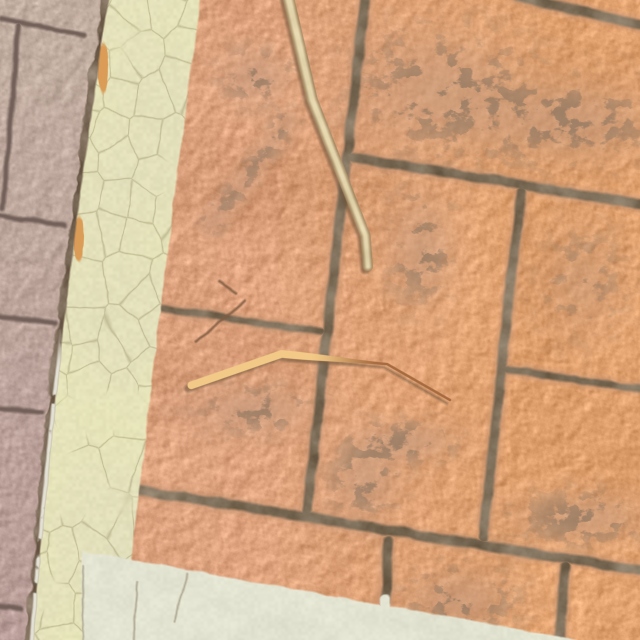
Give the GLSL for this texture, as a WebGL 1 fragment shader.

```glsl
precision highp float;
// Terracotta paving with dark joints, a cracked cream stripe, white paint and dry stems.
uniform vec2 u_resolution;

float hash(vec2 p) {
  vec3 q = fract(vec3(p.xyx) * .1031);
  q += dot(q, q.yzx + 33.33);
  return fract((q.x + q.y) * q.z);
}

float noise(vec2 p) {
  vec2 i = floor(p), f = fract(p);
  f = f * f * (3. - 2. * f);
  return mix(mix(hash(i), hash(i + vec2(1, 0)), f.x),
             mix(hash(i + vec2(0, 1)), hash(i + vec2(1, 1)), f.x), f.y);
}

float fbm(vec2 p) {
  float sum = 0., amp = .53;
  for (int i = 0; i < 4; i++) {
    sum += amp * noise(p);
    p = mat2(1.6, 1.2, -1.2, 1.6) * p + 7.3;
    amp *= .5;
  }
  return sum;
}

// Distance to a line from e.xy to e.zw
float seg(vec2 p, vec4 e) {
  vec2 ab = e.zw - e.xy, ap = p - e.xy;
  return length(ap - ab * clamp(dot(ap, ab) / dot(ab, ab), 0., 1.));
}

float path(vec2 p, vec4 a, vec4 b) {
  return min(seg(p, a), min(seg(p, vec4(a.zw, b.xy)), seg(p, b)));
}

float fill(float d, float soft) { return 1. - smoothstep(-soft, soft, d); }

// Soft spot with centre s.xy and radii s.zw
float blot(vec2 p, vec4 s) {
  vec2 d = (p - s.xy) / s.zw;
  return exp(-dot(d, d));
}

// Gap between the two nearest cell centres, zero along the cracks
float crackGap(vec2 p) {
  float near = 9., next = 9.;
  for (int y = -1; y <= 1; y++)
    for (int x = -1; x <= 1; x++) {
      vec2 c = floor(p) + vec2(x, y);
      float d = length(c + vec2(hash(c), hash(c + 41.7)) - p);
      next = min(next, max(near, d));
      near = min(near, d);
    }
  return next - near;
}

float tileJoints(vec2 p) {
  float d = seg(p, vec4(.479, .199, .57, 1));
  d = min(d, seg(p, vec4(.547, .755, 1, .681)));
  d = min(d, seg(p, vec4(.814, .7, .755, .16)));
  d = min(d, seg(p, vec4(.254, .518, .501, .482)) + .002);
  d = min(d, seg(p, vec4(.215, .234, 1, .109)));
  d = min(d, seg(p, vec4(.788, .423, 1, .392)) + .002);
  d = min(d, seg(p, vec4(.605, .156, .603, .06)));
  d = min(d, seg(p, vec4(.882, .115, .875, 0)));
  return min(d, seg(p, vec4(.81, 1.005, 1, .961)));
}

float brickJoints(vec2 p) {
  float d = seg(p, vec4(0, .971, .13, .945));
  d = min(d, seg(p, vec4(.029, .961, .004, .675)));
  d = min(d, seg(p, vec4(0, .664, .1, .648)));
  d = min(d, seg(p, vec4(0, .505, .085, .495)));
  d = min(d, seg(p, vec4(0, .362, .065, .355)));
  return min(d, seg(p, vec4(0, .053, .033, .048)));
}

float stem(vec2 p) {
  return path(p, vec4(.449, 1.01, .488, .844), vec4(.571, .632, .575, .584)) - mix(.006, .009, p.y);
}

float straw(vec2 p) {
  float width = mix(.006, .002, smoothstep(.45, .6, p.x));
  return path(p, vec4(.299, .398, .44, .447), vec4(.605, .431, .703, .375)) - width;
}

// Where the stamped surface is rough
float wear(vec2 p) {
  float w = blot(p, vec4(.4, .88, .05, .04)) + blot(p, vec4(.4, .36, .08, .035));
  w += .8 * fill(seg(p, vec4(.45, .81, .33, .65)) - .015, .02);
  w += blot(p, vec4(.57, .25, .05, .06)) + blot(p, vec4(.64, .31, .07, .03));
  w += blot(p, vec4(.66, .61, .05, .08)) + blot(p, vec4(.69, .86, .13, .09));
  w += blot(p, vec4(.9, .81, .13, .06)) + .7 * blot(p, vec4(.91, .56, .06, .08));
  w += blot(p, vec4(.91, .19, .1, .04)) + blot(p, vec4(.72, .06, .08, .05));
  return min(w, 1.);
}

void main() {
  vec2 p = gl_FragCoord.xy / u_resolution;
  float soft = .8 / u_resolution.y, edge = .001 + soft;
  float rough = fbm(p * 35.), grain = noise(p * 190.) - .5;
  vec2 q = p + .006 * (vec2(rough, fbm(p * 35. + 19.)) - .5);
  float relief = fbm(p * 60. + vec2(.25, -.25)) - fbm(p * 60.);

  // Terracotta slabs
  vec3 col = mix(vec3(.86, .63, .49), vec3(.88, .63, .43), smoothstep(.25, .9, p.x));
  col += .09 * (fbm(p * 7.) - .5) + .05 * grain + .28 * relief;
  float worn = wear(p), pits = fbm(p * vec2(48, 62) + 3.);
  col = mix(col, vec3(.77, .6, .49), worn * .6);
  col = mix(col, vec3(.57, .47, .38), worn * smoothstep(.52, .65, pits) * .75);
  float joint = tileJoints(q);
  col = mix(col, vec3(.77, .58, .45), .6 * fill(joint - .012, .006));
  col = mix(col, vec3(.35, .29, .21) + .3 * rough, fill(joint - .0075, .002 + soft));

  // Cream stripe and its cracks
  float left = q.x - .049 - p.y * (.08 + .038 * p.y);
  float right = q.x - .192 - p.y * (.105 + .016 * p.y);
  vec3 cream = mix(vec3(.88, .87, .74), vec3(.91, .9, .72), fbm(p * 6.)) + .04 * grain;
  float crack = fill(crackGap(q * vec2(20, 17)) - .03, .03 + 20. * soft);
  cream = mix(cream, vec3(.66, .63, .47), .6 * crack * smoothstep(.3, .55, noise(p * 14.)));
  col = mix(col, cream, fill(right, edge));

  // White paint along the foot
  float foot = max(q.y - .125 + .18 * (q.x - .208), .128 - q.x);
  foot = min(foot, seg(q, vec4(.603, .04, .602, .064)) - .008);
  float split = path(q, vec4(.131, .115, .127, -.1), vec4(.202, -.1, .215, .09));
  split = min(split, seg(q, vec4(.293, .104, .273, .03)));
  vec3 white = vec3(.865, .865, .795) + .05 * rough + .03 * grain;
  white = mix(white, vec3(.6, .57, .48), .7 * fill(split - .0015, edge));
  col = mix(col, white, fill(foot, edge));

  // Mauve bricks, edge gap and chipped paint
  vec3 brick = mix(vec3(.72, .61, .59), vec3(.76, .68, .63), p.y) + .06 * grain + .22 * relief;
  brick = mix(brick, vec3(.45, .38, .35), fill(brickJoints(q) - .004, .002 + soft));
  col = mix(col, brick, fill(left, soft));
  float chip = blot(p, vec4(.161, .9, .009, .05)) + blot(p, vec4(.123, .63, .009, .04));
  col = mix(col, vec3(.86, .61, .34), smoothstep(.35, .55, chip * (.5 + rough)));
  col = mix(col, vec3(.28, .21, .14) + .4 * rough, fill(abs(left + .003) - .011 * rough, edge));
  float rim = fill(abs(left + .005 - .01 * rough) - .003, edge) * fill(p.y - .46, .04);
  col = mix(col, vec3(.89, .88, .83), rim * smoothstep(.35, .5, rough));

  // Dry stems, shadows and twigs
  float stalk = stem(p), shade = min(stem(p + .004), straw(p + .005));
  col = mix(col, vec3(.46, .35, .25), .6 * fill(shade, .002 + soft));
  vec3 dry = mix(vec3(.59, .49, .34), vec3(.84, .78, .62), smoothstep(0., .007, -stalk));
  col = mix(col, dry + .12 * rough, fill(stalk, soft));
  vec3 gold = mix(vec3(.95, .79, .53), vec3(.65, .42, .25), smoothstep(.48, .6, p.x));
  col = mix(col, gold, fill(straw(p), soft));
  float twig = min(seg(q, vec4(.306, .466, .382, .531)), seg(q, vec4(.342, .56, .368, .542)));
  col = mix(col, vec3(.5, .36, .26), .85 * fill(twig - .002, edge));
  gl_FragColor = vec4(col, 1);
}
```
